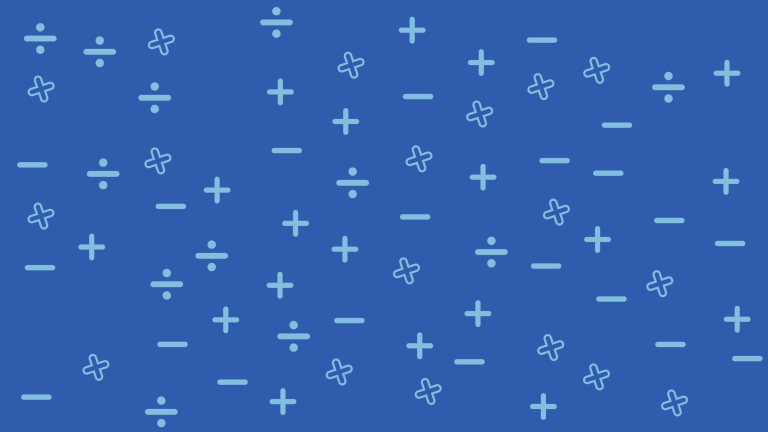
This pattern is drawn by a WebGL 2 fragment shader. Its source:

```glsl
#version 300 es
precision highp float;
// Scattered arithmetic signs (plus, minus, divide, outlined tilted cross) on flat blue.
// Staggered columns of cells each hold one jittered sign, built from capsule distances.
// Lengths are in hundredths of the canvas height.

uniform vec2 u_resolution;
out vec4 outColor;

const vec3 BACKGROUND = vec3(0.185, 0.36, 0.68);
const vec3 INK = vec3(0.51, 0.75, 0.87);
const float HEIGHT = 100.0;
const float ROWS = 7.0;
const float COLUMNS_PER_ASPECT = 6.75;
const float SKIP_CHANCE = 0.07;
const float CROSS_TILT = 0.32;
const vec2 JITTER = vec2(6.2, 5.8);

float hash(vec2 cell, float seed) {
    vec3 p = fract(vec3(cell, seed) * vec3(0.1031, 0.1137, 0.0973));
    p += dot(p, p.yzx + 33.33);
    return fract((p.x + p.y) * p.z);
}

mat2 rotation(float angle) {
    float c = cos(angle), s = sin(angle);
    return mat2(c, -s, s, c);
}

// Distance to a horizontal segment of the given half length
float segment(vec2 p, float halfLength) {
    return length(vec2(max(abs(p.x) - halfLength, 0.0), p.y));
}

// Distance to two perpendicular segments
float crossedSegments(vec2 p, float halfLength) {
    return min(segment(p, halfLength), segment(p.yx, halfLength));
}

float plusSign(vec2 p) {
    return crossedSegments(p, 2.5) - 0.6;
}

float minusSign(vec2 p) {
    return segment(p, 2.9) - 0.62;
}

float divideSign(vec2 p) {
    float bar = segment(p, 3.1) - 0.68;
    float dots = length(vec2(p.x, abs(p.y) - 2.6)) - 0.97;
    return min(bar, dots);
}

float outlinedCross(vec2 p) {
    float spine = crossedSegments(rotation(CROSS_TILT) * p, 2.25);
    return abs(spine - 0.74) - 0.25;
}

// Chooses a sign by its share of the total
float signDistance(vec2 p, float choice) {
    if (choice < 0.29) return plusSign(p);
    if (choice < 0.54) return minusSign(p);
    if (choice < 0.71) return divideSign(p);
    return outlinedCross(p);
}

// Spreads the kinds evenly so that equal signs seldom touch
float kindChoice(vec2 cell) {
    return fract(dot(cell, vec2(0.755, 0.570)) + 0.3 * hash(cell, 3.0));
}

float scatteredSigns(vec2 p, float width) {
    float columns = max(1.0, round(COLUMNS_PER_ASPECT * width / HEIGHT));
    vec2 cellSize = vec2(width / columns, HEIGHT / ROWS);
    vec2 grid = p / cellSize;

    // Odd columns are shifted by half a cell and hold one sign fewer
    float odd = mod(floor(grid.x), 2.0);
    grid.y -= 0.5 * odd;
    vec2 cell = floor(grid);
    bool outside = cell.y < 0.0 || cell.y >= ROWS - odd;
    if (outside || hash(cell, 7.0) < SKIP_CHANCE) return HEIGHT;

    vec2 offset = (vec2(hash(cell, 1.0), hash(cell, 2.0)) - 0.5) * JITTER;
    vec2 local = (fract(grid) - 0.5) * cellSize - offset;
    return signDistance(local, kindChoice(cell));
}

void main() {
    float pixel = HEIGHT / u_resolution.y;
    vec2 p = gl_FragCoord.xy * pixel;
    float d = scatteredSigns(p, u_resolution.x * pixel);
    float coverage = smoothstep(0.7, -0.7, d / pixel);
    outColor = vec4(mix(BACKGROUND, INK, coverage), 1.0);
}
```
